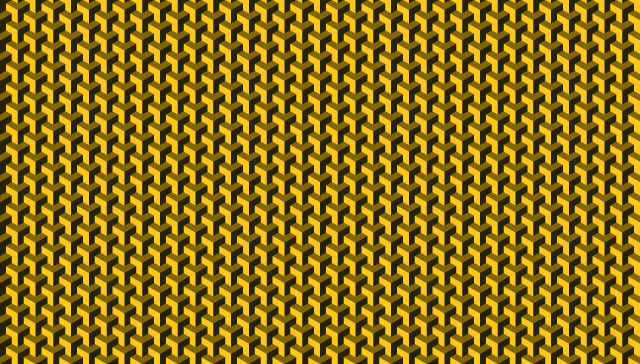
Reproduce this pattern procedurally as a WebGL 2 fragment shader.

```glsl
#version 300 es
precision highp float;
// Interlocking isometric tripods: olive tops, yellow left sides, dark right sides.

uniform vec2 u_resolution;
out vec4 fragColor;

const vec3 OLIVE = vec3(0.51, 0.40, 0.01);
const vec3 YELLOW = vec3(0.99, 0.78, 0.12);
const vec3 DARK = vec3(0.15, 0.13, 0.045);

// Face colour at p, in isometric units: x in column widths, y in edge lengths.
vec3 tripodColor(vec2 p) {
    // Each stem stands 3 columns from the last and is raised by half a period.
    float stem = floor((p.x + 1.0) / 3.0);
    p -= stem * vec2(3.0, 1.5);

    // Stem: two columns meeting at x = 0, capped by the middle of the top.
    if (p.x < 1.0) {
        float height = mod(p.y - 0.5 * abs(p.x) + 2.0, 3.0);
        if (height > 2.0) return OLIVE;
        return p.x < 0.0 ? YELLOW : DARK;
    }

    // Gap: this stem's right arm alternates with the next stem's left arm.
    if (mod(p.y - 0.5 * p.x + 1.0, 3.0) < 1.0) return DARK;
    if (mod(p.y + 0.5 * p.x - 2.0, 3.0) < 1.0) return YELLOW;
    return OLIVE;
}

void main() {
    // 36 stems across and 18 tripods up each stem; average 4 x 4 samples.
    vec3 sum = vec3(0.0);
    for (int j = 0; j < 4; j++) {
        for (int i = 0; i < 4; i++) {
            vec2 offset = (vec2(i, j) + 0.5) / 4.0 - 0.5;
            vec2 uv = (gl_FragCoord.xy + offset) / u_resolution;
            sum += tripodColor(uv * vec2(108.0, 54.0));
        }
    }
    fragColor = vec4(sum / 16.0, 1.0);
}
```
